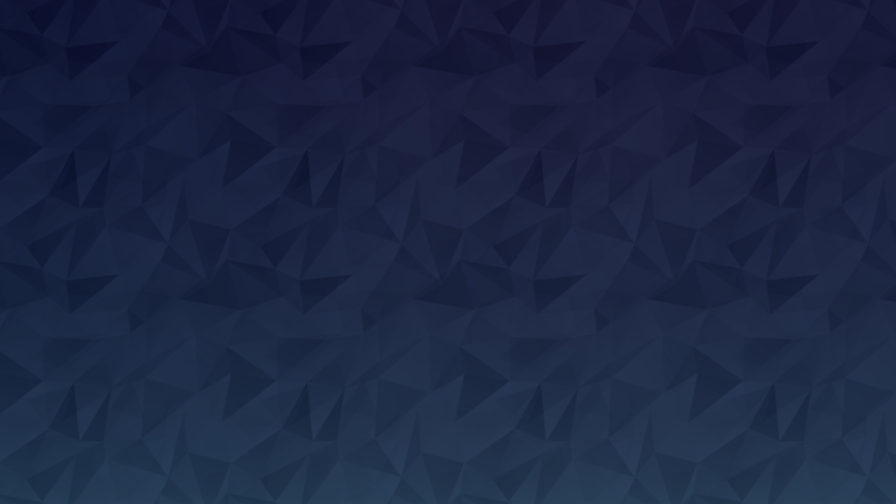
A Shadertoy shader for this background:

```glsl
#define TILE 0.463                      // period of the facets, in canvas heights
#define COARSE_CELLS vec2(6.0, 6.0)     // cells per tile, main facets
#define FINE_CELLS vec2(7.0, 8.0)       // cells per tile, faint facets
#define JITTER 0.84
#define SLASH_SHARE 0.88                // share of cells split along the rising diagonal
#define COARSE_CONTRAST 0.040
#define FINE_CONTRAST 0.011
#define EDGE_WIDTH 0.0036
#define TOP_COLOR vec3(0.084, 0.097, 0.216)
#define BOTTOM_COLOR vec3(0.150, 0.240, 0.334)
#define SIDE_TINT vec3(0.036, 0.018, 0.018)
#define FACET_TINT vec3(0.85, 1.0, 1.15)

vec2 hash22(vec2 p)
{
    vec3 q = fract(p.xyx * vec3(0.1031, 0.1030, 0.0973));
    q += dot(q, q.yzx + 33.33);
    return fract((q.xx + q.yz) * q.zy);
}

// Jittered lattice point that repeats with the tile, in canvas heights
vec2 latticePoint(vec2 id, vec2 cells, float seed)
{
    vec2 offset = hash22(mod(id, cells) + seed) - 0.5;
    return (id + JITTER * offset) * TILE / cells;
}

// Signed distance to the line a-b, positive on its left
float leftOf(vec2 p, vec2 a, vec2 b)
{
    vec2 e = b - a, d = p - a;
    return (e.x * d.y - e.y * d.x) / max(length(e), 1e-4);
}

// One counter-clockwise triangle: x = weighted shade, y = weight
vec2 facet(vec2 p, vec2 a, vec2 b, vec2 c, vec2 key)
{
    float inside = min(leftOf(p, a, b), min(leftOf(p, b, c), leftOf(p, c, a)));
    float coverage = clamp(0.5 + inside / EDGE_WIDTH, 0.0, 1.0);
    vec2 rnd = hash22(key);
    // Mostly mid tones with a few clearly darker facets
    float shade = mix(-1.2, 0.4, pow(rnd.x, 0.3));
    // Slight slope across the facet
    float angle = 6.2832 * rnd.y;
    shade += 3.0 * dot(p - (a + b + c) / 3.0, vec2(cos(angle), sin(angle)));
    return coverage * vec2(shade, 1.0);
}

float facetLayer(vec2 p, vec2 cells, float seed)
{
    vec2 home = floor(p * cells / TILE);
    vec2 sum = vec2(0.0);
    for (int j = -1; j <= 1; j++)
    for (int i = -1; i <= 1; i++)
    {
        vec2 id = home + vec2(i, j);
        vec2 a = latticePoint(id, cells, seed);
        vec2 b = latticePoint(id + vec2(1.0, 0.0), cells, seed);
        vec2 c = latticePoint(id + vec2(1.0, 1.0), cells, seed);
        vec2 d = latticePoint(id + vec2(0.0, 1.0), cells, seed);
        vec2 key = mod(id, cells) + seed + 41.0;

        // Split the cell along one of its diagonals
        if (hash22(key + 29.0).x < SLASH_SHARE)
            sum += facet(p, a, b, c, key) + facet(p, a, c, d, key + 67.0);
        else
            sum += facet(p, a, b, d, key) + facet(p, b, c, d, key + 67.0);
    }
    return sum.x / max(sum.y, 1e-3);
}

void mainImage(out vec4 fragColor, in vec2 fragCoord)
{
    vec2 uv = fragCoord / iResolution.xy;
    vec2 p = fragCoord / iResolution.y;

    // Vertical gradient with a darker left side
    vec3 color = mix(BOTTOM_COLOR, TOP_COLOR, pow(uv.y, 0.6));
    float side = smoothstep(0.0, 0.6, uv.x) - 0.2 * smoothstep(0.7, 1.0, uv.x);
    color += SIDE_TINT * (side - 0.68) * mix(0.4, 1.0, uv.y);

    // Two layers of tiled facets
    float relief = COARSE_CONTRAST * facetLayer(p, COARSE_CELLS, 3.0)
                 + FINE_CONTRAST * facetLayer(p, FINE_CELLS, 113.0);
    color += FACET_TINT * relief;

    fragColor = vec4(color, 1.0);
}
```
